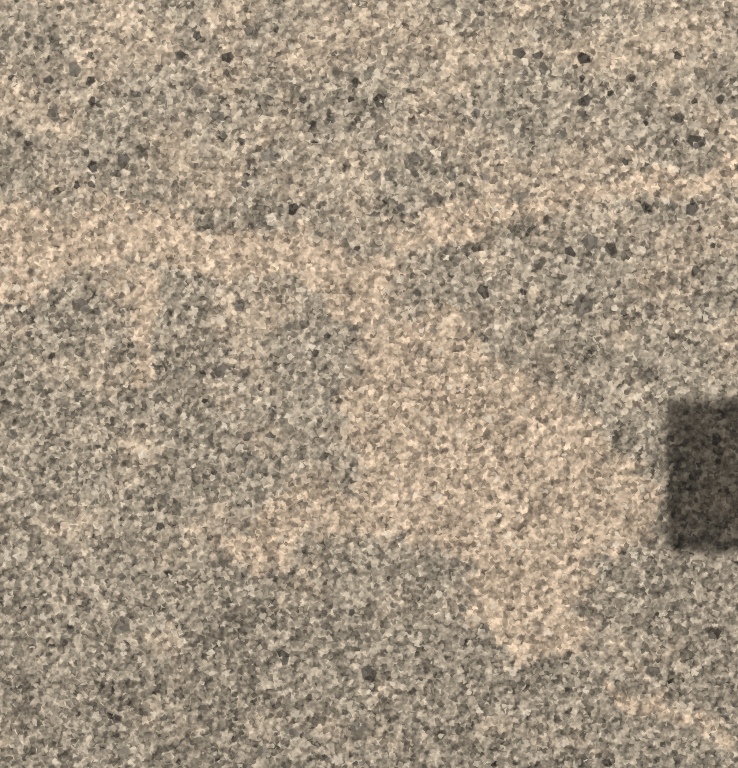
A Shadertoy shader for this texture:

```glsl
// Weathered asphalt with pale sand drifts, loose stone chips and a small square shadow.

const vec3 ASPHALT_TINT = vec3(1.0, 0.925, 0.815);
const vec3 SAND_TINT = vec3(1.0, 0.89, 0.765);
const vec3 DARK_STONE = vec3(0.38, 0.355, 0.32);
const vec3 PALE_STONE = vec3(0.93, 0.87, 0.78);
const float ASPHALT_TONE = 0.605;
const float SAND_TONE = 0.735;
const float GRAIN_SCALE = 105.0;
const float GRIT_SCALE = 205.0;
const float GRAIN_CONTRAST = 0.24;
const float GRIT_CONTRAST = 0.29;
const float DUST_CONTRAST = 0.13;
const float RELIEF = 0.17;
const vec2 LIGHT_STEP = vec2(-0.0022, 0.0026);
const vec2 SHADOW_CENTER = vec2(0.935, 0.38);
const vec2 SHADOW_HALF = vec2(0.056, 0.088);
const float SHADOW_LIGHT = 0.49;

vec2 hash2(vec2 p) {
    vec3 q = fract(vec3(p.xyx) * vec3(0.1031, 0.1030, 0.0973));
    q += dot(q, q.yzx + 33.33);
    return fract((q.xx + q.yz) * q.zy);
}

vec2 gradientAt(vec2 cell) {
    float a = 6.2832 * hash2(cell).x;
    return vec2(cos(a), sin(a));
}

float gradientNoise(vec2 p) {
    vec2 i = floor(p), f = fract(p);
    vec2 u = f * f * f * (f * (f * 6.0 - 15.0) + 10.0);
    vec2 e = vec2(1.0, 0.0);
    float low = mix(dot(gradientAt(i), f), dot(gradientAt(i + e), f - e), u.x);
    float high = mix(dot(gradientAt(i + e.yx), f - e.yx), dot(gradientAt(i + 1.0), f - 1.0), u.x);
    return mix(low, high, u.y);
}

float fbm(vec2 p) {
    float sum = 0.0, amp = 1.0;
    for (int i = 0; i < 4; i++) {
        sum += amp * gradientNoise(p);
        p = mat2(1.6, 1.2, -1.2, 1.6) * p + 7.3;
        amp *= 0.55;
    }
    return sum;
}

// Softly bordered cells, each with its own tone around zero
float grains(vec2 p) {
    vec2 i = floor(p), f = fract(p);
    float sum = 0.0, total = 0.0;
    for (int y = -1; y <= 1; y++)
    for (int x = -1; x <= 1; x++) {
        vec2 o = vec2(x, y), h = hash2(i + o);
        vec2 d = o + h - f;
        float w = exp(-10.0 * dot(d, d));
        sum += w * (hash2(i + o + 91.7).y - 0.5);
        total += w;
    }
    return sum / total;
}

// Scattered angular chips: x is coverage, y is a per-chip tone
vec2 chips(vec2 p, float scale, float density) {
    p *= scale;
    vec2 i = floor(p), result = vec2(0.0);
    float soft = scale / iResolution.y;
    for (int y = -1; y <= 1; y++)
    for (int x = -1; x <= 1; x++) {
        vec2 cell = i + vec2(x, y), h = hash2(cell + 17.0), r = hash2(cell + 53.0);
        vec2 q = p - cell - 0.2 - 0.6 * h;
        float d = -1.0;
        for (int k = 0; k < 5; k++) {
            float a = 1.2566 * float(k) + 6.2832 * h.x;
            float stretch = 0.65 + 0.8 * hash2(cell + float(k) * 3.7).x;
            d = max(d, dot(q, vec2(cos(a), sin(a))) * stretch);
        }
        float size = mix(0.13, 0.36, r.y * r.y * r.y);
        float cover = (1.0 - smoothstep(size - soft, size + soft, d)) * step(r.x, density);
        if (cover > result.x) result = vec2(cover, h.y);
    }
    return result;
}

float capsule(vec2 p, vec2 a, vec2 b, float r) {
    vec2 q = p - a, s = b - a;
    return length(q - s * clamp(dot(q, s) / dot(s, s), 0.0, 1.0)) - r;
}

// Distance to the main drift, its arms and the thin bands
float sandDistance(vec2 p) {
    float d = capsule(p, vec2(0.57, 0.42), vec2(0.72, 0.34), 0.12);
    d = min(d, capsule(p, vec2(0.53, 0.55), vec2(0.58, 0.48), 0.06));
    d = min(d, capsule(p, vec2(0.68, 0.20), vec2(0.70, 0.30), 0.065));
    d = min(d, capsule(p, vec2(0.30, 0.28), vec2(0.46, 0.34), 0.035));
    d = min(d, capsule(p, vec2(0.0, 0.68), vec2(0.22, 0.70), 0.05));
    d = min(d, capsule(p, vec2(0.22, 0.69), vec2(0.47, 0.63), 0.04));
    d = min(d, capsule(p, vec2(0.17, 0.62), vec2(0.175, 0.51), 0.018));
    d = min(d, capsule(p, vec2(0.52, 0.69), vec2(0.96, 0.77), 0.02));
    return min(d, capsule(p, vec2(0.81, 0.11), vec2(0.96, 0.04), 0.014));
}

void mainImage(out vec4 fragColor, in vec2 fragCoord) {
    vec2 p = fragCoord / iResolution.y;

    // Ragged sand cover, with scattered dusting towards the top
    vec2 warp = vec2(fbm(p * 9.0), fbm(p * 9.0 + 40.0));
    float d = sandDistance(p + 0.045 * warp) + 0.018 * fbm(p * 45.0);
    float drift = 1.0 - smoothstep(-0.010, 0.012, d);
    float dust = smoothstep(0.0, 0.7, fbm(p * 11.0 + 12.0) + 0.55 * p.y - 0.15);
    float sand = max(drift, 0.65 * dust);

    // Ragged grain tones, fine dust and small slanted-light relief
    vec2 wobble = vec2(gradientNoise(p * 190.0), gradientNoise(p * 190.0 + 60.0));
    vec2 ragged = p + 0.0045 * wobble;
    float grain = grains(ragged * GRAIN_SCALE) * GRAIN_CONTRAST;
    float grit = grains(ragged * GRIT_SCALE + 31.0) * GRIT_CONTRAST;
    float fine = gradientNoise(p * 230.0 + 9.0) * DUST_CONTRAST;
    float relief = gradientNoise(p * 110.0) - gradientNoise((p + LIGHT_STEP) * 110.0);
    float tone = mix(ASPHALT_TONE, SAND_TONE, sand) + 0.05 * (p.y - 0.4);
    tone += 0.03 * fbm(p * 5.0 + 80.0) + grain + grit + fine + RELIEF * relief;
    tone -= 0.08 * (1.0 - smoothstep(0.0, 0.010, abs(d - 0.012))) * smoothstep(0.0, 0.4, warp.x);
    vec3 color = tone * mix(ASPHALT_TINT, SAND_TINT, sand);

    // Dark chips, small brown pits, and pale chips
    vec2 dark = chips(p, 36.0, 0.20 * (0.5 + p.y));
    float bare = 1.0 - 0.6 * drift;
    color = mix(color, DARK_STONE * (0.75 + 0.6 * dark.y) + 0.6 * grit, 0.9 * dark.x * bare);
    vec2 pit = chips(ragged + 3.0, 85.0, 0.17);
    color *= 1.0 - 0.36 * pit.x * (0.5 + 0.5 * pit.y);
    vec2 pale = chips(ragged + 5.0, 78.0, 0.17);
    color = mix(color, PALE_STONE * (0.85 + 0.18 * pale.y) + 0.3 * grit, 0.75 * pale.x);

    // Soft-edged square shadow at the right
    vec2 box = abs(p - SHADOW_CENTER) - SHADOW_HALF;
    float boxDistance = length(max(box, 0.0)) + min(max(box.x, box.y), 0.0) - 0.01;
    color *= mix(SHADOW_LIGHT, 1.0, smoothstep(-0.009, 0.011, boxDistance));

    fragColor = vec4(clamp(color, 0.0, 1.0), 1.0);
}
```
